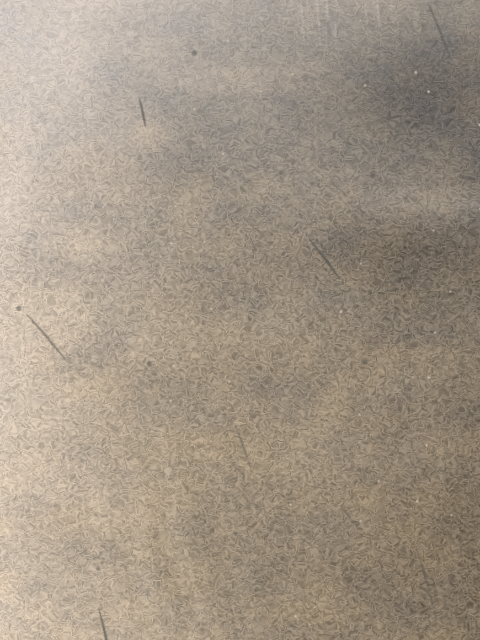
This texture is drawn by a WebGL 1 fragment shader. Its source:

```glsl
precision highp float;
// Worn brown-grey leather: fine pebbled grain, cloudy stains, side light and a few scratches.
uniform vec2 u_resolution;

const vec3 SHADOW = vec3(0.41, 0.38, 0.345);
const vec3 MIDTONE = vec3(0.61, 0.57, 0.52);
const vec3 LIGHT = vec3(0.83, 0.78, 0.73);
const vec3 SCRATCH = vec3(0.31, 0.31, 0.30);
const vec3 SCUFF = vec3(0.84, 0.79, 0.72);
const vec3 WARM_SHIFT = vec3(0.018, 0.0, -0.028);

float hash(vec2 p) {
  return fract(sin(dot(p, vec2(127.1, 311.7))) * 43758.545);
}

float noise(vec2 p) {
  vec2 i = floor(p);
  vec2 f = fract(p);
  f = f * f * (3.0 - 2.0 * f);
  float low = mix(hash(i), hash(i + vec2(1.0, 0.0)), f.x);
  float high = mix(hash(i + vec2(0.0, 1.0)), hash(i + vec2(1.0, 1.0)), f.x);
  return mix(low, high, f.y);
}

float fbm(vec2 p) {
  float sum = 0.0;
  float weight = 0.5;
  for (int i = 0; i < 5; i++) {
    sum += weight * noise(p);
    p = mat2(0.8, 0.6, -0.6, 0.8) * p * 2.03 + 7.3;
    weight *= 0.5;
  }
  return sum;
}

// Soft elliptical stain
float blot(vec2 p, vec2 centre, vec2 radius) {
  vec2 d = (p - centre) / radius;
  return exp(-dot(d, d));
}

// Slightly bowed stroke that tapers toward both ends
float stroke(vec2 p, vec2 start, float angle, float size, float width, float blur) {
  vec2 dir = vec2(cos(angle), sin(angle));
  vec2 d = p - start;
  float along = dot(d, dir) / size;
  float t = clamp(along, 0.0, 1.0);
  float across = dot(d, vec2(-dir.y, dir.x)) - 0.05 * size * t * (1.0 - t);
  float dist = length(vec2(across, (along - t) * size));
  float taper = width * (0.25 + 3.0 * t * (1.0 - t));
  return 1.0 - smoothstep(taper - blur, taper + blur, dist);
}

// Scattered strokes, one per horizontal slice of the canvas
float strokes(vec2 p, float seed, float count, vec2 angles, vec2 sizes, float width, float blur) {
  float cover = 0.0;
  for (int i = 0; i < 16; i++) {
    float k = float(i);
    if (k >= count) break;
    vec2 key = vec2(k, seed);
    vec2 start = vec2(fract(0.17 + k * 0.618 + 0.1 * hash(key)), 1.33 * (k + hash(key + 0.3)) / count);
    float angle = mix(angles.x, angles.y, hash(key + 0.5));
    float size = mix(sizes.x, sizes.y, pow(hash(key + 0.7), 2.0));
    float strength = mix(0.5, 1.0, hash(key + 0.9));
    cover = max(cover, strength * stroke(p, start, angle, size, width, blur));
  }
  return cover;
}

// Sparse round specks on a jittered grid
float specks(vec2 p, float cells, float share, float radius, float blur) {
  vec2 id = floor(p * cells);
  vec2 centre = (id + 0.25 + 0.5 * vec2(hash(id + 3.1), hash(id + 8.7))) / cells;
  float size = radius * mix(0.5, 1.0, hash(id + 5.2));
  float dotMask = 1.0 - smoothstep(size - blur, size + blur, length(p - centre));
  return dotMask * step(hash(id + 1.4), share);
}

// Wormy pebble grain, centred on zero
float pebbles(vec2 p) {
  vec2 warp = vec2(noise(p * 90.0), noise(p * 90.0 + 41.0)) - 0.5;
  vec2 q = p * vec2(165.0, 195.0) + warp * 2.2;
  float ridge = 1.0 - abs(2.0 * noise(q) - 1.0);
  return 0.6 * (ridge - 0.55) + 0.65 * (noise(q * 1.45 + 19.0) - 0.5);
}

vec3 leatherTone(float tone, float warmth) {
  vec3 base = mix(SHADOW, MIDTONE, clamp(tone * 2.0, 0.0, 1.0));
  base = mix(base, LIGHT, clamp(tone * 2.0 - 1.0, 0.0, 1.0));
  return base + WARM_SHIFT * warmth;
}

void main() {
  vec2 p = gl_FragCoord.xy / u_resolution.x;
  float height = gl_FragCoord.y / u_resolution.y;
  float pixel = 1.0 / u_resolution.x;

  // Side light and broad stains
  float clouds = fbm(p * vec2(2.6, 5.0) + 3.0) - 0.48;
  float mottle = fbm(p * vec2(13.0, 17.0) + 11.0) - 0.48;
  float tone = 1.02 - 0.86 * pow(p.x, 0.7) + 0.22 * smoothstep(0.72, 1.0, height);
  tone += 0.34 * clouds + 0.26 * mottle;
  tone -= 0.20 * blot(p, vec2(0.88, 0.80), vec2(0.34, 0.09));
  tone -= 0.24 * blot(p, vec2(0.90, 1.14), vec2(0.20, 0.12));
  tone += 0.18 * blot(p, vec2(0.97, 0.91), vec2(0.17, 0.035));

  // Curved creases low down and brushed scuffs at the top
  float creases = sin(70.0 * (p.x + 0.35 * p.y * p.y) + 9.0 * fbm(p * 5.0));
  tone += 0.045 * creases * blot(p, vec2(0.38, 0.18), vec2(0.20, 0.22));
  float brushed = smoothstep(0.55, 0.9, noise(vec2(p.x + 0.08 * p.y, p.y * 0.09) * 150.0));
  tone += 0.16 * brushed * blot(p, vec2(0.73, 1.31), vec2(0.13, 0.08));

  // Warmer toward the bottom and in the pale patches
  float warmth = mix(1.0, -0.55, smoothstep(0.25, 1.0, height)) + 1.6 * mottle;
  vec3 color = leatherTone(tone, warmth);
  float grain = pebbles(p);
  color += grain * vec3(0.21, 0.19, 0.165) * mix(1.0, 0.65, smoothstep(0.5, 1.0, height));

  // Scratches, hairlines and specks
  float dark = strokes(p, 4.0, 7.0, vec2(-1.40, -0.85), vec2(0.05, 0.24), 0.0026, pixel * 1.2);
  float hair = strokes(p, 9.0, 14.0, vec2(-1.2, 1.3), vec2(0.02, 0.07), 0.0007, pixel);
  color = mix(color, SCRATCH, 0.65 * dark + 0.5 * specks(p, 11.0, 0.06, 0.006, pixel * 1.5));
  color = mix(color, SCUFF, 0.35 * hair);
  color = mix(color, SCUFF, 0.7 * specks(p + 0.37, 28.0, 0.05, 0.003, pixel));

  gl_FragColor = vec4(clamp(color, 0.0, 1.0), 1.0);
}
```
